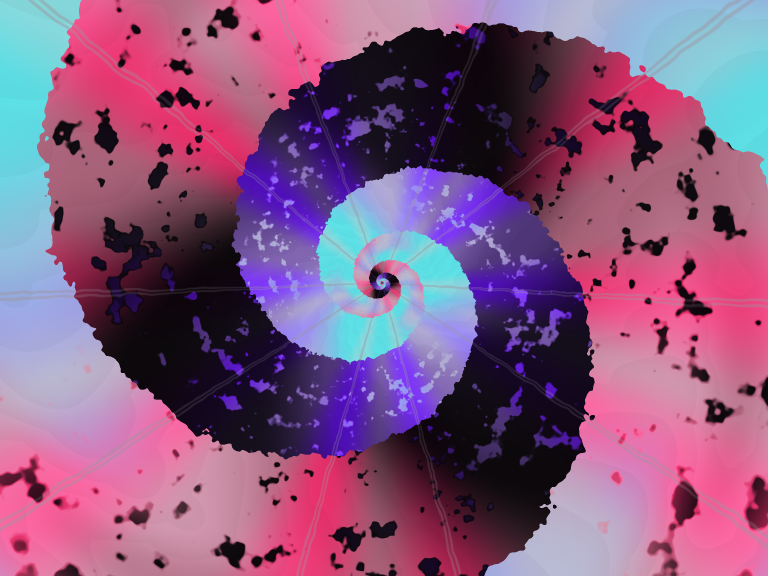
A WebGL 2 fragment shader for this background:

```glsl
#version 300 es
precision highp float;

#define CENTER vec2(0.4974, 0.5087)
#define TURN 6.2831853
#define GROWTH 2.41        // log-radius gained per full turn
#define ARMS 3.0
#define ARM_SHIFT -0.274
#define COLOR_START -3.056
#define BAND_LAG 0.62      // colour delay from inner to outer rim of a band
#define RIM_ROUGHNESS 0.14
#define BLOB_LAG 0.38
#define SAMPLES 3

uniform vec2 u_resolution;
out vec4 fragColor;

const vec3 STOPS[10] = vec3[10](
    vec3(0.66, 0.67, 0.86), vec3(0.40, 0.86, 0.88), vec3(0.40, 0.87, 0.89),
    vec3(0.64, 0.60, 0.90), vec3(0.50, 0.29, 0.86), vec3(0.31, 0.12, 0.62),
    vec3(0.08, 0.04, 0.13), vec3(0.05, 0.025, 0.045), vec3(0.80, 0.27, 0.44),
    vec3(0.91, 0.48, 0.65));

float hash(vec2 p) {
    return fract(sin(dot(p, vec2(127.1, 311.7))) * 43758.5453);
}

// Value noise that wraps around horizontally
float ringNoise(vec2 p, float period) {
    vec2 cell = floor(p), f = fract(p);
    f = f * f * (3.0 - 2.0 * f);
    float x0 = mod(cell.x, period), x1 = mod(cell.x + 1.0, period);
    return mix(mix(hash(vec2(x0, cell.y)), hash(vec2(x1, cell.y)), f.x),
               mix(hash(vec2(x0, cell.y + 1.0)), hash(vec2(x1, cell.y + 1.0)), f.x), f.y);
}

float ringFbm(vec2 logPolar, float cells, float seed) {
    float sum = 0.0, amp = 0.5;
    for (int i = 0; i < 3; i++) {
        sum += amp * ringNoise(logPolar * cells / TURN + vec2(0.0, seed), cells);
        cells *= 2.0;
        amp *= 0.6;
    }
    return sum / 0.98;
}

vec3 palette(float phase) {
    float x = fract(phase) * 10.0;
    int i = int(x) % 10;
    return mix(STOPS[i], STOPS[(i + 1) % 10], smoothstep(0.0, 1.0, fract(x)));
}

float bump(float x, float width) {
    return exp(-x * x / (width * width));
}

// Angular distance to the nearest of five pairs of spokes
float spokeDistance(float angle) {
    float sector = TURN / 5.0;
    float x = mod(angle - 0.06, sector);
    return min(min(x, sector - x), abs(x - 0.53));
}

vec3 spiral(vec2 p) {
    float radius = max(length(p), 0.0005);
    float angle = atan(-p.y, p.x);
    float logR = log(radius);
    vec2 logPolar = vec2(angle, logR);

    // Bands between the spiral arms, with crumbled rims
    float stretched = logR - 0.12 * max(-p.x, 0.0);
    float arm = ARMS * ((stretched - ARM_SHIFT) / GROWTH - angle / TURN);
    float rim = RIM_ROUGHNESS * (ringFbm(logPolar, 100.0, 7.0) - 0.5);
    float across = arm - floor(arm + rim);
    float phase = (logR - BAND_LAG * across - COLOR_START) / GROWTH;
    phase += 0.18 * (1.0 - smoothstep(-3.2, -2.5, logR));
    phase -= 0.09 * bump(across - 0.6, 0.25) * smoothstep(0.5, 0.7, radius);

    // Chains of blobs that fall back along the palette
    float q = fract(phase);
    float chain = max(bump(across - 0.52, 0.065), 0.8 * bump(across - 0.76, 0.05));
    float blob = smoothstep(0.67, 0.80, ringFbm(logPolar, 90.0, 91.0) + 0.2 * chain);
    blob *= smoothstep(0.3, 0.45, q) * (1.0 - smoothstep(0.94, 1.0, q));
    blob *= smoothstep(0.05, 0.09, radius);
    phase -= blob * BLOB_LAG / GROWTH;
    vec3 color = palette(phase);

    // Faint overlapping scales
    float scales = fract(phase * 38.0 + 0.35 * abs(sin(angle * 15.0)));
    color *= 0.985 + 0.03 * scales;

    // Vivid beside the spokes and greyed between them, except in cyan
    float wobble = 0.026 * (ringFbm(logPolar, 60.0, 33.0) - 0.5);
    float spoke = spokeDistance(angle + wobble);
    float luma = dot(color, vec3(0.3, 0.5, 0.2));
    float saturation = mix(1.35, 0.52, smoothstep(0.02, 0.28, spoke));
    float cyan = smoothstep(0.0, 0.08, q) * (1.0 - smoothstep(0.22, 0.32, q));
    saturation = mix(saturation, mix(0.7, 1.1, smoothstep(0.03, 0.2, spoke)), cyan);
    color = mix(vec3(luma * 1.1), color, saturation);

    // Thin double lines along the spokes
    float width = 0.005 + 0.0008 / radius;
    float line = 1.0 - smoothstep(0.3 * width, width, abs(spoke - 0.008));
    color = mix(color, vec3(0.62, 0.58, 0.62), line * (0.15 + 0.45 * luma));
    return clamp(color, 0.0, 1.0);
}

void main() {
    vec3 total = vec3(0.0);
    for (int i = 0; i < SAMPLES * SAMPLES; i++) {
        vec2 offset = (vec2(i % SAMPLES, i / SAMPLES) + 0.5) / float(SAMPLES) - 0.5;
        total += spiral((gl_FragCoord.xy + offset - CENTER * u_resolution) / u_resolution.y);
    }
    fragColor = vec4(total / float(SAMPLES * SAMPLES), 1.0);
}
```
